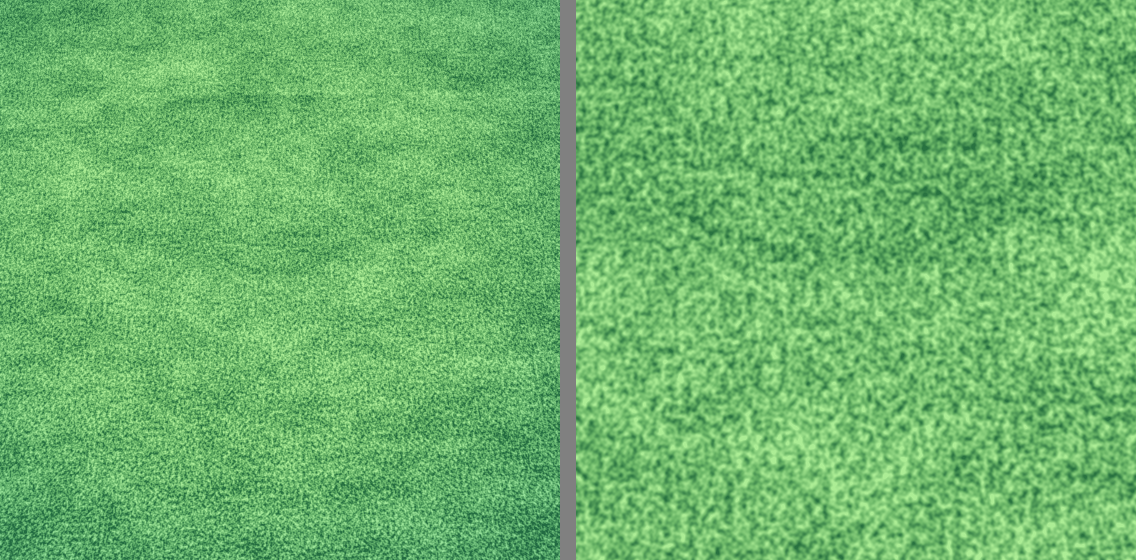
Left, the full canvas; right, a detail of the centre.
Give the GLSL for this texture, as a WebGL 1 fragment shader.

```glsl
precision highp float;
// A mown lawn receding from the viewer: fine blade grain in gradient noise that
// shrinks with distance, flat mottled patches, faint worn streaks and a teal vignette.
// Everything adds up to one tone, which is mapped through a dark-mid-light ramp.
uniform vec2 u_resolution;

#define NEAR_GRAIN 165.0     // grains across the canvas at the bottom
#define FAR_GRAIN 235.0      // grains across the canvas at the top
#define GRAIN_CONTRAST 3.9
#define PATCH_CONTRAST 1.8
#define STREAK_STRENGTH 0.75
#define VIGNETTE 0.95
#define BRIGHTNESS 0.2
#define DARK_GRASS vec3(0.19, 0.48, 0.27)
#define MID_GRASS vec3(0.42, 0.715, 0.405)
#define LIGHT_GRASS vec3(0.64, 0.90, 0.56)
#define EDGE_TINT vec3(0.82, 0.93, 1.04)

float hash(vec2 cell) {
  vec3 h = fract(vec3(cell.xyx) * 0.1031);
  h += dot(h, h.yzx + 33.33);
  return fract((h.x + h.y) * h.z);
}

// Slope of one lattice corner, seen from the offset to it
float corner(vec2 cell, vec2 offset) {
  float angle = 6.2832 * hash(cell);
  return dot(vec2(cos(angle), sin(angle)), offset);
}

float gradientNoise(vec2 p) {
  vec2 cell = floor(p);
  vec2 f = p - cell;
  vec2 w = f * f * f * (f * (f * 6.0 - 15.0) + 10.0);
  vec2 e = vec2(1.0, 0.0);
  float low = mix(corner(cell, f), corner(cell + e, f - e), w.x);
  float high = mix(corner(cell + e.yx, f - e.yx), corner(cell + e.xx, f - e.xx), w.x);
  return mix(low, high, w.y);
}

// Ground coordinates in grains, denser towards the top
vec2 groundPoint(vec2 uv) {
  float density = mix(NEAR_GRAIN, FAR_GRAIN, uv.y);
  float depth = uv.y * (NEAR_GRAIN + density) * 0.5;
  return vec2((uv.x - 0.5) * density, depth);
}

float bladeGrain(vec2 ground) {
  mat2 turn = mat2(0.8, 0.6, -0.6, 0.8);
  return 0.8 * gradientNoise(ground * vec2(1.0, 0.9))
       + 0.6 * gradientNoise(turn * ground * 1.75 + 17.3);
}

// Mottling, wide and flat at large scale, rounder at small scale
float patches(vec2 ground) {
  vec2 p = ground / NEAR_GRAIN * vec2(3.0, 7.5) + 5.7;
  float sum = 0.0;
  for (int i = 0; i < 4; i++) {
    sum += 0.48 * gradientNoise(p);
    p = p * vec2(2.5, 2.2) + 11.9;
  }
  return sum;
}

float band(float distance, float width) {
  float d = distance / width;
  return exp(-d * d);
}

// A long pale arc with a shadow beneath it, and a short streak near the front
float wornStreaks(vec2 uv) {
  float dx = uv.x - 0.55;
  float bend = max(-dx - 0.2, 0.0);
  float above = uv.y - (0.837 - 0.07 * dx * dx - 0.4 * bend * bend);
  float wear = 0.75 + 1.2 * gradientNoise(vec2(uv.x * 9.0, 2.4));
  float shade = smoothstep(0.2, 0.32, uv.x) * (1.0 - smoothstep(0.55, 0.7, uv.x));
  float front = band(uv.y - 0.205, 0.009) * smoothstep(0.55, 0.75, uv.x);
  return wear * (band(above, 0.006) + 0.6 * front)
       - 0.7 * shade * band(above + 0.016, 0.009);
}

vec3 grassRamp(float tone) {
  float t = clamp(tone * 0.5, -1.15, 1.15);
  return t < 0.0 ? mix(MID_GRASS, DARK_GRASS, -t) : mix(MID_GRASS, LIGHT_GRASS, t);
}

void main() {
  vec2 uv = gl_FragCoord.xy / u_resolution;
  vec2 ground = groundPoint(uv);
  float edge = smoothstep(0.3, 0.8, length((uv - vec2(0.45, 0.57)) * vec2(0.9, 1.0)));

  float tone = BRIGHTNESS - VIGNETTE * edge;
  tone += GRAIN_CONTRAST * mix(1.15, 0.8, uv.y) * bladeGrain(ground);
  tone += PATCH_CONTRAST * patches(ground);
  tone += STREAK_STRENGTH * wornStreaks(uv);

  vec3 color = grassRamp(tone) * mix(vec3(1.0), EDGE_TINT, edge);
  gl_FragColor = vec4(color, 1.0);
}
```
